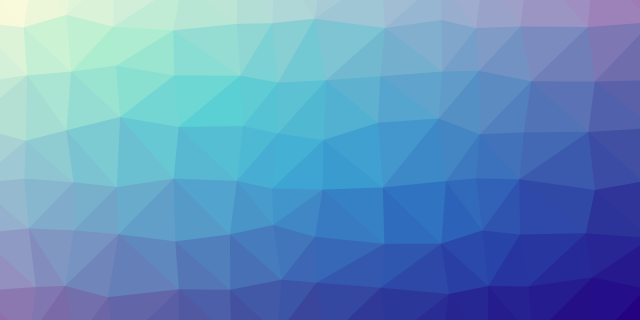
Give the GLSL for this background, as a Shadertoy shader.

```glsl
#define GRID vec2(12.0, 6.0)      // cells across and down the canvas
#define FIRST_POINT vec2(0.39, 0.42)
#define SPACING vec2(0.966, 1.0)
#define COLUMN_SWAY 0.19
#define ROW_SWAY 0.15
#define JITTER 0.13
#define TINT_POWER 1.3
#define TINT_FADE vec3(1.1, 1.0, 0.7)
#define RIGHT_TINT vec3(0.62, 0.48, 0.70)
#define LEFT_TINT vec3(0.56, 0.44, 0.67)

// Diagonal ramp from cream through cyan to indigo
const vec3 RAMP[7] = vec3[7](
    vec3(0.99, 0.98, 0.86), vec3(0.67, 0.93, 0.81), vec3(0.36, 0.82, 0.83),
    vec3(0.24, 0.66, 0.83), vec3(0.18, 0.43, 0.75), vec3(0.15, 0.19, 0.62),
    vec3(0.14, 0.00, 0.50));

float hash(vec2 p) {
    return fract(sin(dot(p, vec2(127.1, 311.7))) * 43758.5453);
}

// Mesh point: a grid with wavy columns and rows, plus a little jitter
vec2 meshPoint(vec2 id) {
    vec2 sway = vec2(COLUMN_SWAY * cos(1.5708 * id.x + 0.25),
                     ROW_SWAY * cos(1.2 * id.x) * cos(id.y - 1.8));
    vec2 jitter = vec2(hash(id), hash(id + 37.0)) * 2.0 - 1.0;
    return FIRST_POINT + SPACING * id + sway + JITTER * jitter;
}

// Ramp along the falling diagonal, tinted mauve toward the other two corners
vec3 gradient(vec2 uv) {
    uv = clamp(uv, 0.0, 1.0);
    float along = 0.5 * (uv.x + uv.y);
    float across = uv.x - uv.y;
    float stop = along * 6.0;
    int i = min(int(stop), 5);
    vec3 base = mix(RAMP[i], RAMP[i + 1], stop - float(i));
    vec3 tint = across > 0.0 ? RIGHT_TINT : LEFT_TINT;
    tint += (0.5 - along) * TINT_FADE;
    return mix(base, tint, pow(abs(across), TINT_POWER));
}

// Signed distance to the line from a to b, positive on the inner side
float edgeDistance(vec2 p, vec2 a, vec2 b) {
    vec2 e = normalize(b - a);
    vec2 d = p - a;
    return e.x * d.y - e.y * d.x;
}

// Flat facet colour at its centroid, weighted by pixel coverage
vec4 facet(vec2 p, vec2 a, vec2 b, vec2 c, float pixel) {
    float inside = min(edgeDistance(p, a, b),
                       min(edgeDistance(p, b, c), edgeDistance(p, c, a)));
    float coverage = clamp(0.5 + inside / pixel, 0.0, 1.0);
    return vec4(gradient((a + b + c) / (3.0 * GRID)), 1.0) * coverage;
}

void mainImage(out vec4 fragColor, in vec2 fragCoord) {
    vec2 uv = fragCoord / iResolution.xy;
    uv.y = 1.0 - uv.y;
    vec2 p = uv * GRID;
    float pixel = GRID.y / iResolution.y;
    vec2 cell = floor((p - FIRST_POINT) / SPACING);
    vec4 sum = vec4(gradient(uv), 1.0) * 0.0001;

    // Split each nearby quad along its shorter diagonal
    for (int y = -1; y <= 1; y++) {
        for (int x = -1; x <= 1; x++) {
            vec2 id = cell + vec2(x, y);
            vec2 a = meshPoint(id);
            vec2 b = meshPoint(id + vec2(1.0, 0.0));
            vec2 c = meshPoint(id + vec2(0.0, 1.0));
            vec2 d = meshPoint(id + 1.0);
            bool falling = distance(a, d) < distance(b, c);
            sum += facet(p, a, b, falling ? d : c, pixel);
            sum += facet(p, falling ? a : b, d, c, pixel);
        }
    }
    fragColor = vec4(sum.rgb / sum.a, 1.0);
}
```
